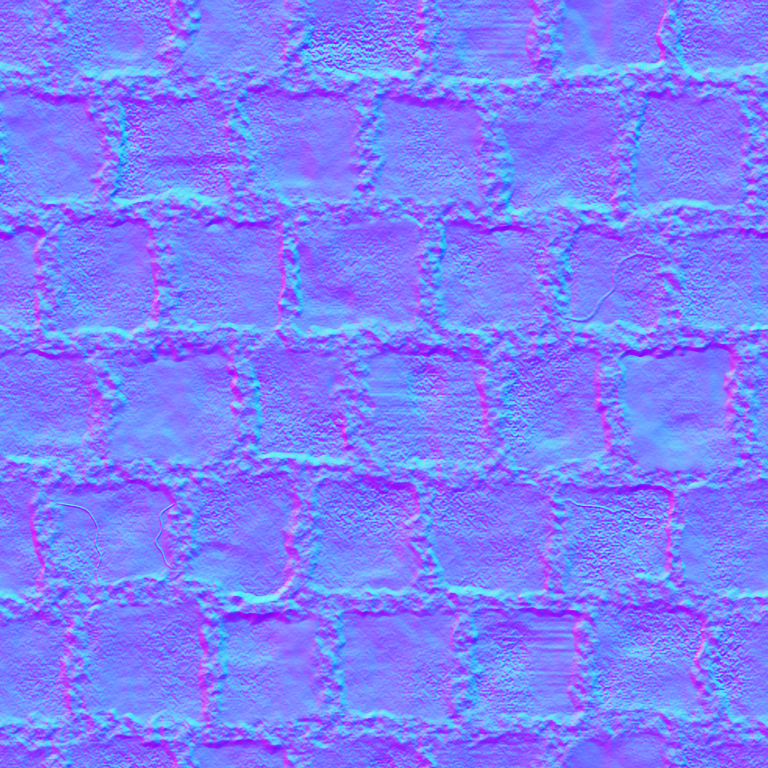
A Shadertoy shader for this texture map:

```glsl
// Tangent-space normal map of worn cobblestones: six staggered rows of six
// rounded stones in rough mortar. A tiling height field is built from jittered
// rounded boxes and periodic value noise, then its slopes are coded as colour.

const float CELLS = 6.0;

float hash(vec2 p) {
    return fract(sin(dot(p, vec2(127.1, 311.7))) * 43758.5453);
}

// Value noise with f lattice steps per cell, wrapping at the canvas edges
float noise(vec2 p, vec2 f) {
    p *= f;
    vec2 i = floor(p), u = fract(p), period = CELLS * f;
    u = u * u * (3.0 - 2.0 * u);
    vec2 a = mod(i, period), b = mod(i + 1.0, period);
    return mix(mix(hash(a), hash(vec2(b.x, a.y)), u.x),
               mix(hash(vec2(a.x, b.y)), hash(b), u.x), u.y);
}

float noise(vec2 p, float f) {
    return noise(p, vec2(f));
}

// Position of the k-th upright joint in a row
float jointX(float k, float row) {
    return k + 0.17 * (hash(mod(vec2(k, row), CELLS) + 17.0) - 0.5);
}

float roundBox(vec2 p, vec2 halfSize, float radius) {
    vec2 q = abs(p) - halfSize + radius;
    return length(max(q, 0.0)) + min(max(q.x, q.y), 0.0) - radius;
}

float surfaceHeight(vec2 p) {
    // Wavy courses and ragged stone outlines
    vec2 q = p + 0.15 * (vec2(noise(p, 2.0), noise(p + 3.0, 2.0)) - 0.5)
               + 0.06 * (vec2(noise(p, 7.0), noise(p + 2.0, 7.0)) - 0.5);
    vec2 diagonal = vec2(p.x + p.y, p.y - p.x);   // hides the noise lattice

    // Find the stone, with alternate rows shifted by about half a cell
    float row = floor(q.y);
    float x = q.x - 0.33 - 0.5 * mod(row + 1.0, 2.0);
    x += 0.25 * step(mod(row, CELLS), 0.5);
    float k = floor(x);
    k += step(jointX(k + 1.0, row), x) - step(x, jointX(k, row));
    float left = jointX(k, row), right = jointX(k + 1.0, row);
    vec2 id = mod(vec2(k, row), CELLS);
    vec2 local = vec2(x - 0.5 * (left + right), fract(q.y) - 0.5);

    vec2 halfSize = vec2(0.5 * (right - left) - 0.043, 0.445)
                  - 0.03 * vec2(hash(id + 31.0), hash(id + 47.0));
    float d = roundBox(local, halfSize, 0.11);
    d += 0.05 * (noise(diagonal, 12.0) - 0.5);
    float softness = mix(0.025, 0.11, noise(p + 5.0, 3.0));
    float stone = 1.0 - smoothstep(-softness, 0.02, d);

    // Domed, tilted face with broad dents and a few raised lumps
    vec2 tilt = vec2(hash(id + 5.0), hash(id + 9.0)) - 0.5;
    float face = 0.086 - 0.14 * dot(local, local) + 0.13 * dot(tilt, local);
    face += 0.04 * noise(p, 4.0) + 0.013 * noise(diagonal, 9.0);
    face += 0.035 * smoothstep(0.65, 0.95, noise(p + 1.0, 3.0));

    // Grain varies between stones and in patches
    float patches = noise(p, 3.0);
    float rough = mix(0.004, 0.010, hash(id + 23.0)) * (0.4 + 2.2 * patches * patches);
    face += rough * (noise(diagonal, 41.0) + 0.9 * noise(diagonal, 19.0));

    // Some stones carry tooled grooves, others a thin crack
    face += 0.009 * step(0.93, hash(id + 61.0)) * noise(p, vec2(3.0, 34.0));
    float crack = 1.0 - smoothstep(0.0, 0.03, abs(noise(p + 4.0, 2.0) - 0.5
                + 0.12 * (noise(p, 9.0) - 0.5)));
    face -= 0.01 * crack * step(0.82, hash(id + 73.0));

    float mortar = 0.05 * noise(diagonal, 10.0) + 0.02 * noise(diagonal, 21.0)
                 + 0.008 * noise(diagonal, 41.0) + 0.02;
    return mix(mortar, face, stone);
}

void mainImage(out vec4 fragColor, in vec2 fragCoord) {
    vec2 p = CELLS * fragCoord / iResolution.xy - vec2(0.0, 0.32);

    // Downhill slope, by differences over a fixed fraction of a cell
    vec2 e = vec2(0.009, 0.0);
    float h = surfaceHeight(p);
    vec2 slope = (h - vec2(surfaceHeight(p + e), surfaceHeight(p + e.yx))) / e.x;

    // Skew the axes a little, compress steep slopes, and point green downward
    vec2 n = vec2(0.55 * slope.x + 0.13 * slope.y, slope.y + 0.35 * slope.x);
    n /= sqrt(1.0 + dot(n, n));
    fragColor = vec4(0.495 + 0.5 * n.x, 0.495 - 0.5 * n.y, 1.0 - 0.045 * dot(n, n), 1.0);
}
```
